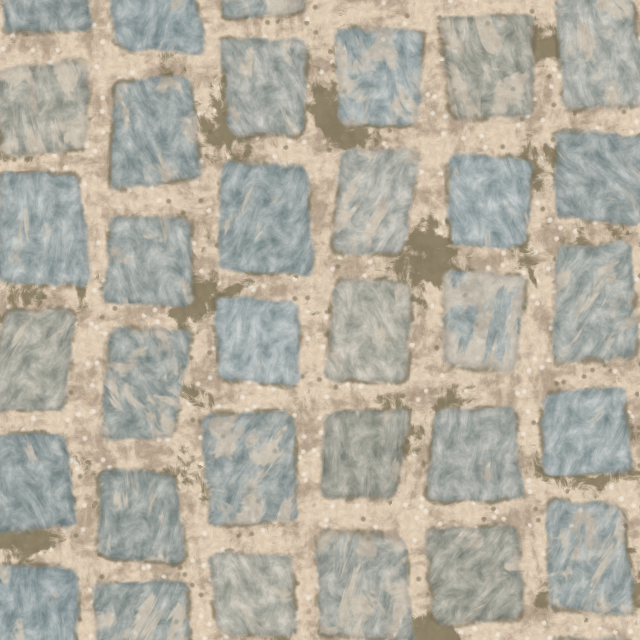
This texture is drawn by a Shadertoy shader. Its source:

```glsl
// Worn grey cobblestones in loose columns, bedded in pale sandy mortar.
#define CELL vec2(0.174, 0.198)
#define GAP 0.013
#define EDGE 0.0045
#define ROUNDING 0.016
#define ROUGHNESS 0.0045
#define WEAR 0.85
#define MOSS 0.8
#define SAND_LIGHT vec3(0.87, 0.80, 0.71)
#define SAND_DARK vec3(0.71, 0.64, 0.56)
#define STONE_LIGHT vec3(0.77, 0.77, 0.74)
#define STONE_DARK vec3(0.53, 0.56, 0.54)
#define SOIL vec3(0.48, 0.44, 0.34)

float hash(vec2 p) {
    vec3 q = fract(p.xyx * 0.1031);
    q += dot(q, q.yzx + 33.33);
    return fract((q.x + q.y) * q.z);
}

vec2 hash2(vec2 p) { return vec2(hash(p), hash(p + 71.3)); }

mat2 rotation(float a) {
    float c = cos(a), s = sin(a);
    return mat2(c, s, -s, c);
}

// Layered, folded sines: soft turbulence centred on zero.
float waves(vec2 p) {
    float sum = 0.0, amp = 0.5;
    for (int i = 0; i < 5; i++) {
        p = mat2(0.8, 0.6, -0.6, 0.8) * p * 1.7 + 1.3;
        p += 0.7 * sin(p.yx * 0.73 + float(i));
        sum += amp * sin(p.x) * sin(p.y);
        amp *= 0.65;
    }
    return sum;
}

// Cellular noise: distance to the nearest point, and that point's random value.
vec2 cellular(vec2 p) {
    vec2 base = floor(p), nearest = vec2(9.0, 0.0);
    for (int y = -1; y <= 1; y++)
    for (int x = -1; x <= 1; x++) {
        vec2 id = base + vec2(x, y);
        float dist = length(id + hash2(id) - p);
        if (dist < nearest.x) nearest = vec2(dist, hash(id + 19.7));
    }
    return nearest;
}

// Signed distance to the stone of this cell; also returns the cell id.
float stoneDistance(vec2 uv, out vec2 id) {
    vec2 p = uv + ROUGHNESS * vec2(waves(uv * 36.0), waves(uv * 36.0 + 40.0));
    p.x += 0.012 * sin(p.y * 5.0 + 0.6) + 0.03;
    float column = floor(p.x / CELL.x);
    p.y += CELL.y * hash(vec2(column, 5.0));
    p.y += 0.012 * sin(p.y * 15.0 + column * 2.4);
    id = vec2(column, floor(p.y / CELL.y));

    vec2 q = (fract(p / CELL) - 0.5) * CELL;
    vec2 skew = (hash2(id + 3.0) - 0.5) * 0.22;
    float taper = (hash(id + 8.0) - 0.5) * 0.2;
    vec2 halfSize = 0.5 * CELL - GAP - 0.012 * hash2(id + 13.0);
    halfSize -= 0.4 * abs(skew) * halfSize.yx;
    q += (hash2(id + 21.0) - 0.5) * 0.006 + skew * q.yx;
    q.x /= 1.0 + taper * q.y / halfSize.y;
    vec2 d = abs(q) - halfSize + ROUNDING;
    return length(max(d, 0.0)) + min(max(d.x, d.y), 0.0) - ROUNDING;
}

vec3 sandColor(vec2 uv) {
    float tone = waves(uv * 24.0) + 0.5 * waves(uv * 85.0);
    vec3 color = mix(SAND_DARK, SAND_LIGHT, smoothstep(-0.75, 0.35, tone));
    color += 0.05 * waves(uv * 150.0);
    // Scattered pale and dark grit
    vec2 grit = cellular(uv * 62.0);
    float dotMask = smoothstep(0.36, 0.1, grit.x);
    color = mix(color, vec3(0.95, 0.92, 0.87), 0.75 * dotMask * step(0.8, grit.y));
    return mix(color, SOIL, 0.6 * dotMask * step(grit.y, 0.06));
}

vec3 stoneColor(vec2 uv, vec2 id, vec3 sand) {
    // Mottling, drawn out along a direction of its own in each stone
    float angle = (hash(id + 31.0) - 0.5) * 1.6;
    vec2 grain = rotation(angle) * uv * vec2(68.0, 40.0) + id * 17.0;
    float mottle = waves(grain) + 0.35 * waves(uv * 120.0);
    float tone = 0.5 + 0.62 * mottle + 0.35 * (hash(id + 37.0) - 0.5);
    vec3 color = mix(STONE_DARK, STONE_LIGHT, clamp(tone, -0.25, 1.2));
    color += (hash(id + 43.0) - 0.4) * vec3(-0.05, 0.0, 0.05);
    // Patches where sand and pale mineral cover the face
    float wear = WEAR * pow(hash(id + 47.0), 2.0);
    float patches = smoothstep(0.1, 0.55, waves(grain * 0.55 + 9.0) + wear - 0.3);
    return mix(color, mix(sand, STONE_LIGHT, 0.35), 0.8 * patches);
}

void mainImage(out vec4 fragColor, in vec2 fragCoord) {
    vec2 uv = fragCoord / iResolution.y;
    vec2 id;
    float d = stoneDistance(uv, id);
    float inside = smoothstep(EDGE, -EDGE, d);

    // Mortar with mossy soil in some joints
    vec3 sand = sandColor(uv);
    float moss = smoothstep(0.3, 0.6, waves(uv * 9.0 + 4.0) + 0.25 * waves(uv * 90.0));
    vec3 joint = mix(sand, SOIL, MOSS * moss);

    // Stone face, darker toward its rim
    vec3 stone = stoneColor(uv, id, sand);
    stone *= mix(0.9, 1.0, smoothstep(0.0, -0.014, d));
    vec3 color = mix(joint, stone, inside);

    // Broken line of shade where stone meets mortar
    float rim = smoothstep(0.007, 0.0, abs(d - 0.001));
    float broken = smoothstep(-0.2, 0.5, waves(uv * 26.0 + 12.0));
    color = mix(color, SOIL * 0.9, 0.6 * rim * broken);

    fragColor = vec4(clamp(color, 0.0, 1.0), 1.0);
}
```
